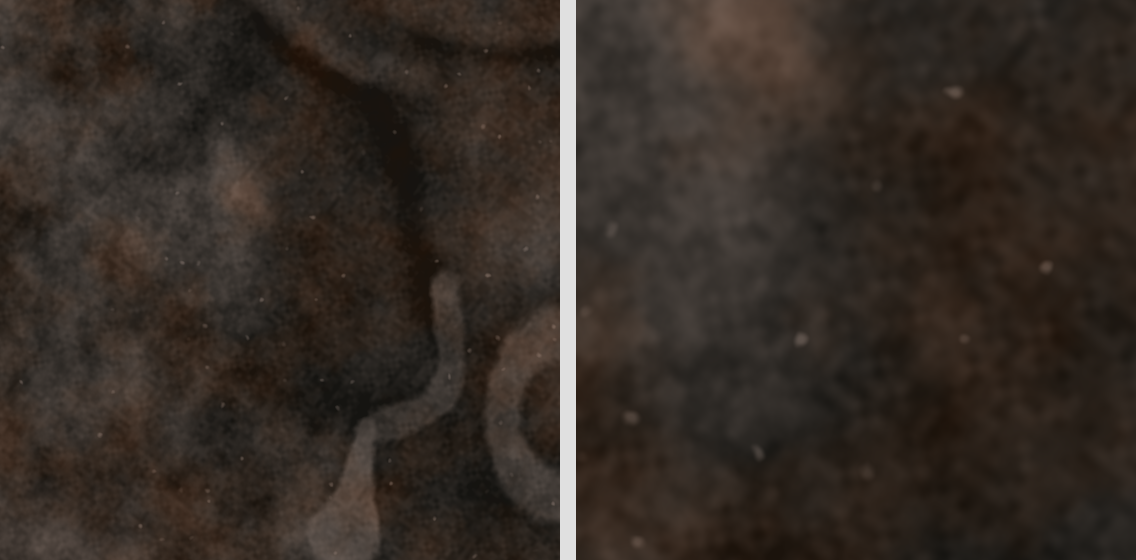
Left: the whole. Right: its middle third, enlarged.
Write a Shadertoy shader that draws this texture.

```glsl
const vec3 DARK = vec3(0.095, 0.070, 0.045);
const vec3 LIGHT = vec3(0.365, 0.308, 0.272);
const vec3 COOL_TINT = vec3(-0.020, 0.002, 0.016);
const vec3 RUST_TINT = vec3(0.030, -0.003, -0.018);
const float BASE_TONE = 0.40;
const float PATCH_CONTRAST = 1.0;
const float GRAIN_CONTRAST = 0.24;
const float EDGE_WARP = 0.022;
const float EDGE_SOFTNESS = 0.008;
const float FLECK_CELLS = 42.0;

float hash(vec2 p) {
    vec3 q = fract(p.xyx * vec3(0.1031, 0.1030, 0.0973));
    q += dot(q, q.yzx + 33.33);
    return fract((q.x + q.y) * q.z);
}

float noise(vec2 p) {
    vec2 cell = floor(p), f = fract(p);
    f = f * f * (3.0 - 2.0 * f);
    float low = mix(hash(cell), hash(cell + vec2(1, 0)), f.x);
    float high = mix(hash(cell + vec2(0, 1)), hash(cell + vec2(1, 1)), f.x);
    return mix(low, high, f.y);
}

float fbm(vec2 p) {
    float sum = 0.0, amplitude = 0.5;
    for (int i = 0; i < 5; i++) {
        sum += amplitude * noise(p);
        p = mat2(1.6, 1.2, -1.2, 1.6) * p + 7.3;
        amplitude *= 0.52;
    }
    return sum;
}

// Distance to a quadratic curve, and the position along it.
vec2 curve(vec2 p, vec2 a, vec2 b, vec2 c) {
    vec2 nearest = vec2(9.0, 0.0), start = a;
    for (int i = 1; i <= 14; i++) {
        float t = float(i) / 14.0;
        vec2 end = mix(mix(a, b, t), mix(b, c, t), t);
        vec2 side = end - start;
        float h = clamp(dot(p - start, side) / dot(side, side), 0.0, 1.0);
        float d = length(p - start - side * h);
        if (d < nearest.x) nearest = vec2(d, t - (1.0 - h) / 14.0);
        start = end;
    }
    return nearest;
}

float blob(vec2 p, vec2 centre, vec2 size) {
    vec2 q = (p - centre) / size;
    return exp(-dot(q, q));
}

// Raises the tone inside a shape and sinks a shadow around it.
float emboss(float tone, float d, float raised, float shadow, float softness) {
    tone -= shadow * exp(-max(d, 0.0) * 32.0);
    return mix(tone, raised, 1.0 - smoothstep(-softness, softness, d));
}

// Small bright chips, one possible chip in each cell.
float flecks(vec2 p) {
    vec2 cell = floor(p * FLECK_CELLS), f = fract(p * FLECK_CELLS);
    vec2 centre = 0.3 + 0.4 * vec2(hash(cell + 3.1), hash(cell + 8.7));
    float strength = smoothstep(0.93, 1.0, hash(cell + 21.0));
    return strength * (1.0 - smoothstep(0.03, 0.24, length(f - centre)));
}

void mainImage(out vec4 fragColor, in vec2 fragCoord) {
    vec2 uv = fragCoord / iResolution.xy;
    vec2 wobble = vec2(fbm(uv * 17.0), fbm(uv * 17.0 + 40.0)) - 0.48;
    vec2 p = uv + wobble * EDGE_WARP;

    // Worn ground: broad patches, mottling and fine grain.
    float worn = 1.0 - smoothstep(0.42, 0.62, uv.x + 0.25 * (uv.y - 0.5));
    float patches = fbm(uv * 7.0 + 3.0) - 0.48;
    float mottle = fbm(uv * vec2(25.0, 21.0) + 11.0) - 0.48;
    float grain = noise(mat2(0.8, 0.6, -0.6, 0.8) * uv * 125.0) - 0.5;
    float tone = BASE_TONE + patches * PATCH_CONTRAST * mix(0.5, 1.0, worn);
    tone += mottle * mix(0.30, 0.62, worn);
    tone += 0.04 * worn - 0.10 * blob(uv, vec2(0.64, 0.48), vec2(0.14, 0.28));
    tone -= 0.12 * blob(uv, vec2(0.34, 0.93), vec2(0.16, 0.12));
    tone += 0.17 * blob(p, vec2(0.13, 0.80), vec2(0.10, 0.05));
    tone += 0.24 * blob(p, vec2(0.43, 0.67), vec2(0.05, 0.06));
    tone += 0.28 * blob(p, vec2(0.08, 0.02), vec2(0.16, 0.06));
    tone += 0.32 * blob(p, vec2(0.95, 0.57), vec2(0.09, 0.08));
    tone += 0.18 * blob(p, vec2(0.85, 0.74), vec2(0.04, 0.06));
    tone -= 0.12 * blob(uv, vec2(0.82, 0.08), vec2(0.15, 0.16));

    // Dark grooves under the upper ridges and down the side.
    float upper = curve(p, vec2(0.43, 1.02), vec2(0.56, 0.86), vec2(0.69, 0.83)).x;
    float lower = curve(p, vec2(0.67, 0.83), vec2(0.73, 0.70), vec2(0.765, 0.44)).x;
    float brow = curve(p, vec2(0.76, 0.93), vec2(0.88, 0.89), vec2(1.03, 0.91)).x;
    float groove = exp(-pow(min(upper, lower) / 0.036, 2.0));
    tone -= 0.36 * groove + 0.30 * exp(-pow(brow / 0.026, 2.0));

    // Raised ridges, bent strap, flared stub and ring.
    float ridge = curve(p, vec2(0.46, 1.03), vec2(0.57, 0.88), vec2(0.75, 0.855)).x;
    float crest = curve(p, vec2(0.68, 1.02), vec2(0.82, 0.93), vec2(1.03, 0.95)).x;
    float strap = curve(p, vec2(0.79, 0.49), vec2(0.86, 0.25), vec2(0.67, 0.24)).x;
    vec2 stub = curve(p, vec2(0.65, 0.235), vec2(0.645, 0.14), vec2(0.615, 0.045));
    float ring = abs(length((p - vec2(1.0, 0.26)) / vec2(1.0, 1.45)) - 0.10);
    float carved = mottle * 0.55 + patches * 0.25;
    tone = emboss(tone, ridge - 0.027, 0.56 + carved, 0.10, 0.022);
    tone = emboss(tone, crest - 0.023, 0.48 + carved, 0.08, 0.024);
    tone = emboss(tone, strap - 0.027, 0.64 + carved, 0.15, EDGE_SOFTNESS);
    tone = emboss(tone, ring - 0.033, 0.69 + carved, 0.20, EDGE_SOFTNESS * 1.3);
    float flare = mix(0.021, 0.066, stub.y * stub.y);
    tone = emboss(tone, stub.x - flare, 0.83 + carved, 0.13, EDGE_SOFTNESS);

    // Pale chips and grain over everything.
    tone += grain * GRAIN_CONTRAST + 0.65 * flecks(p);
    tone = max(tone, 0.02);

    // Warm stone with cool and rusty stains.
    vec3 color = mix(DARK, LIGHT, tone);
    float hue = fbm(uv * 9.0 + 70.0) - 0.48;
    float cool = smoothstep(-0.08, 0.20, hue + 0.10 * blob(uv, vec2(0.33, 0.9), vec2(0.25)));
    float rust = smoothstep(0.02, 0.24, -hue) + 0.35 * groove;
    rust += 0.5 * blob(uv, vec2(0.1, 0.05), vec2(0.35, 0.20));
    color += COOL_TINT * cool + RUST_TINT * rust * 0.7;
    fragColor = vec4(clamp(color, 0.0, 1.0), 1.0);
}
```
